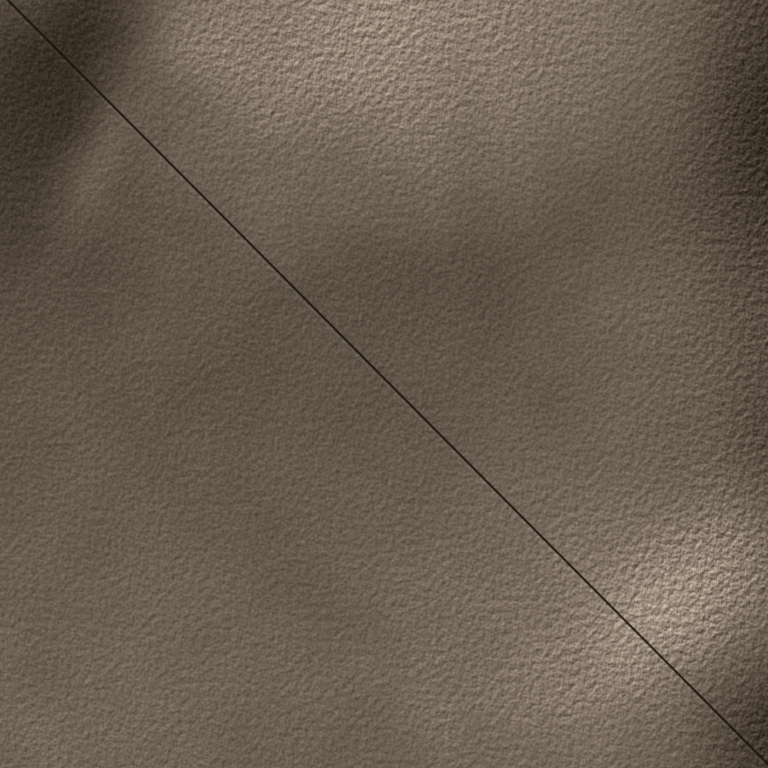
This texture is drawn by a WebGL 2 fragment shader. Its source:

```glsl
#version 300 es
precision highp float;
// Brushed bronze panels with a hammered grain, soft glows and a diagonal seam.

uniform vec2 u_resolution;
out vec4 outColor;

const vec3 BRONZE_DARK = vec3(0.24, 0.20, 0.16);
const vec3 BRONZE_LIGHT = vec3(0.65, 0.59, 0.53);
const vec3 SEAM_COLOR = vec3(0.09, 0.07, 0.05);
const float BASE_TONE = 0.378;

const vec2 SEAM_START = vec2(0.0, 1.010);
const vec2 SEAM_END = vec2(1.0, 0.005);
const float SEAM_HALF_WIDTH = 0.0013;
const float SEAM_SOFTNESS = 0.0012;
const float SEAM_LIP = 0.0035;

const float GRAIN_SCALE = 112.0;
const float GRAIN_STEP = 0.0028;
const vec2 LIGHT_DIR = vec2(-0.5, 0.87);
const float GRAIN_MATT = 0.075;
const float GRAIN_GLOSSY = 0.25;
const float GRAIN_GRAZED = 0.08;
const float SPECKLE_SCALE = 230.0;
const float SPECKLE = 0.06;
const float MOTTLE = 0.03;

// Soft light and shade: centre and radii, then strength and tilt.
const int GLOWS = 12;
const vec4 GLOW_SHAPE[GLOWS] = vec4[GLOWS](
    vec4(0.51, 0.98, 0.36, 0.20), vec4(0.02, 0.84, 0.13, 0.20),
    vec4(0.13, 0.97, 0.08, 0.14), vec4(1.01, 0.86, 0.10, 0.22),
    vec4(0.12, 0.78, 0.035, 0.10), vec4(0.90, 0.23, 0.15, 0.08),
    vec4(0.76, 0.17, 0.26, 0.22), vec4(1.02, 0.04, 0.10, 0.10),
    vec4(1.01, 0.43, 0.06, 0.14), vec4(0.12, 0.08, 0.34, 0.26),
    vec4(0.88, 0.57, 0.14, 0.12), vec4(0.58, 0.64, 0.28, 0.07));
const vec2 GLOW_LIGHT[GLOWS] = vec2[GLOWS](
    vec2(0.19, 0.0), vec2(-0.14, 0.0),
    vec2(-0.15, -0.25), vec2(-0.17, 0.0),
    vec2(0.11, -0.4), vec2(0.14, 0.75),
    vec2(0.12, 0.5), vec2(-0.16, 0.0),
    vec2(-0.07, 0.0), vec2(0.06, 0.0),
    vec2(0.04, 0.4), vec2(-0.025, 0.3));

// Unit gradient for a lattice cell, from an integer hash.
vec2 cellGradient(ivec2 cell) {
    uint h = uint(cell.x) * 1597u ^ uint(cell.y) * 51749u;
    h = (h ^ (h >> 15)) * 73939u;
    h = (h ^ (h >> 13)) * 26699u;
    h ^= h >> 16;
    float angle = float(h & 1023u) * 6.2832 / 1024.0;
    return vec2(cos(angle), sin(angle));
}

float gradientNoise(vec2 p) {
    ivec2 cell = ivec2(floor(p));
    vec2 f = fract(p);
    vec2 w = f * f * f * (f * (f * 6.0 - 15.0) + 10.0);
    float a = dot(cellGradient(cell), f);
    float b = dot(cellGradient(cell + ivec2(1, 0)), f - vec2(1, 0));
    float c = dot(cellGradient(cell + ivec2(0, 1)), f - vec2(0, 1));
    float d = dot(cellGradient(cell + ivec2(1, 1)), f - vec2(1, 1));
    return mix(mix(a, b, w.x), mix(c, d, w.x), w.y);
}

float fbm(vec2 p, int octaves) {
    float sum = 0.0, weight = 1.0;
    for (int i = 0; i < octaves; i++) {
        sum += weight * gradientNoise(p);
        p = mat2(1.6, 1.2, -1.2, 1.6) * p + 17.3;
        weight *= 0.55;
    }
    return sum;
}

// Broad reflections summed as tilted Gaussian pools.
float reflectedTone(vec2 uv) {
    float tone = BASE_TONE;
    for (int i = 0; i < GLOWS; i++) {
        float c = cos(GLOW_LIGHT[i].y), s = sin(GLOW_LIGHT[i].y);
        vec2 d = mat2(c, -s, s, c) * (uv - GLOW_SHAPE[i].xy) / GLOW_SHAPE[i].zw;
        tone += GLOW_LIGHT[i].x * exp(-dot(d, d));
    }
    return tone;
}

// Slope of the hammered surface towards the light.
float grainRelief(vec2 uv) {
    vec2 p = uv * GRAIN_SCALE;
    vec2 toLight = LIGHT_DIR * GRAIN_STEP * GRAIN_SCALE;
    return fbm(p, 3) - fbm(p + toLight, 3);
}

void main() {
    vec2 uv = gl_FragCoord.xy / u_resolution;
    float pixel = 1.0 / min(u_resolution.x, u_resolution.y);

    // Metal sheen, with cloudy patches that wander across the glows
    float cloud = fbm(uv * 7.0 + 3.0, 4);
    float tone = reflectedTone(uv + 0.018 * cloud) + MOTTLE * cloud;

    // Grain stands out where the surface is glossy or grazed by light
    float gloss = smoothstep(0.38, 0.60, tone);
    float grazed = GRAIN_GRAZED * smoothstep(0.78, 1.0, uv.x);
    tone += (mix(GRAIN_MATT, GRAIN_GLOSSY, gloss) + grazed) * grainRelief(uv);
    tone += SPECKLE * gradientNoise(uv * SPECKLE_SCALE + 41.7);
    vec3 color = mix(BRONZE_DARK, BRONZE_LIGHT,
        (tone - BRONZE_DARK.r) / (BRONZE_LIGHT.r - BRONZE_DARK.r));

    // Seam with a faint lit lip on its lower side
    vec2 along = normalize(SEAM_END - SEAM_START);
    float side = dot(uv - SEAM_START, vec2(-along.y, along.x));
    float lip = (side + SEAM_LIP) / 0.0015;
    color += 0.03 * exp(-lip * lip);
    float blur = max(pixel, SEAM_SOFTNESS);
    float seam = 1.0 - smoothstep(-blur, blur, abs(side) - SEAM_HALF_WIDTH);
    color = mix(color, SEAM_COLOR, 0.92 * seam);

    outColor = vec4(clamp(color, 0.0, 1.0), 1.0);
}
```
